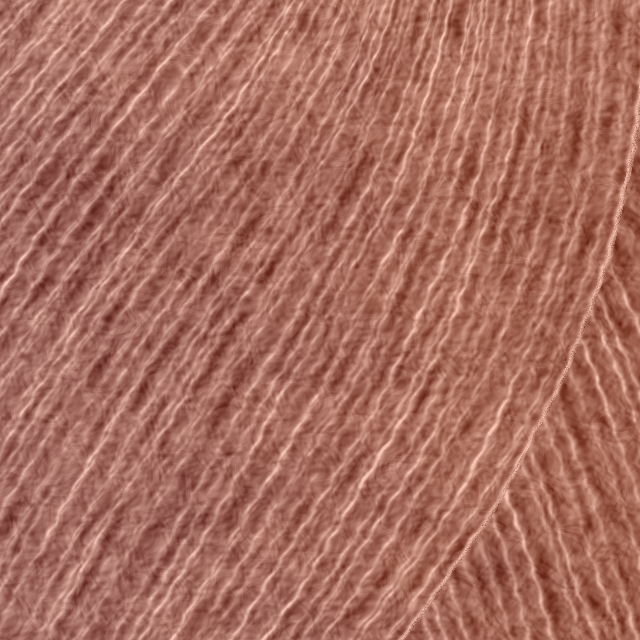
Reproduce this texture procedurally as a Shadertoy shader.

```glsl
// Fluffy mohair yarn: slanting twisted strands in a haze of fine curly fibres.

const vec3 SHADOW_COLOR = vec3(0.52, 0.285, 0.235);
const vec3 LIGHT_COLOR  = vec3(0.87, 0.67, 0.61);
const vec3 WARM_TINT    = vec3(0.020, 0.000, -0.025);
const vec3 COOL_TINT    = vec3(-0.010, -0.003, 0.016);
const float BASE_TONE   = 0.27;
const float FUZZ_GAIN   = 0.42;
const float HAIR_GAIN   = 0.20;
const float CORE_GAIN   = 0.80;
const float HALO_GAIN   = 0.26;
const float SHADE_DEPTH = 0.17;
const float GAP_DEPTH   = 0.34;
const float CORE_WIDTH  = 0.0034;
const float HALO_WIDTH  = 0.0105;
const float TWIST_PITCH = 0.042;
const float TWIST_SWING = 0.0020;
const float TAU = 6.2831853;

float hash(vec2 p) {
    vec3 q = fract(p.xyx * vec3(0.1031, 0.1030, 0.0973));
    q += dot(q, q.yzx + 33.33);
    return fract((q.x + q.y) * q.z);
}

float cornerSlope(vec2 cell, vec2 offset) {
    float a = TAU * hash(cell);
    return dot(vec2(cos(a), sin(a)), offset);
}

// Gradient noise, about -0.7 to 0.7
float noise(vec2 p) {
    vec2 i = floor(p), f = fract(p);
    vec2 w = f * f * f * (f * (f * 6.0 - 15.0) + 10.0);
    vec2 e = vec2(1.0, 0.0);
    return mix(mix(cornerSlope(i, f), cornerSlope(i + e.xy, f - e.xy), w.x),
               mix(cornerSlope(i + e.yx, f - e.yx), cornerSlope(i + e.xx, f - e.xx), w.x), w.y);
}

float bell(float x, float width) {
    x /= width;
    return exp(-x * x);
}

// Soft streaky fuzz (x) and sparse thin curly hairs (y) around a main angle
vec2 fibres(vec2 p, float mainAngle) {
    vec2 curl = vec2(noise(p * 21.0 + 3.0), noise(p * 21.0 + 41.0));
    vec2 sum = vec2(0.0);
    for (int i = 0; i < 6; i++) {
        float k = float(i);
        float a = mainAngle + (k - 2.5) * 0.42;
        vec2 q = p + curl * (0.006 + 0.003 * k);
        q = vec2(dot(q, vec2(cos(a), sin(a))), dot(q, vec2(-sin(a), cos(a))));
        float n = noise(q * vec2(32.0, 125.0) + 17.3 * k + 50.0);
        float patchy = smoothstep(0.0, 0.3, noise(q * vec2(19.0, 40.0) + 31.7 * k));
        sum += vec2(n, patchy * exp(-70.0 * n * n));
    }
    return sum * vec2(0.5, 0.4);
}

// Twisted yarns along q.y: bright core, soft halo, shade on the right side
vec3 strands(vec2 q, float spacing, float seed) {
    vec3 result = vec3(0.0);
    float home = floor(q.x / spacing);
    for (int i = -1; i <= 1; i++) {
        float id = home + float(i);
        float rnd = hash(vec2(id + 100.0, seed));
        float lane = id * 7.31 + seed * 13.7;
        float center = (id + 0.5 + 0.45 * (rnd - 0.5)) * spacing;
        center += 0.28 * spacing * noise(vec2(q.y * 3.5, lane));
        float phase = TAU * (q.y / TWIST_PITCH + rnd * 9.0) + 3.0 * noise(vec2(q.y * 8.0, lane + 3.0));
        float d = q.x - center - TWIST_SWING * sin(phase);
        float level = mix(0.35, 1.0, hash(vec2(seed, id + 37.0)));
        level *= clamp(0.85 + 0.9 * noise(vec2(q.y * 5.0, lane + 9.0)), 0.35, 1.2);
        float glint = 0.77 + 0.23 * cos(phase + 0.6);
        vec3 yarn = vec3(glint * bell(d, CORE_WIDTH), bell(d, HALO_WIDTH), bell(d - 0.012, 0.007));
        result = max(result, yarn * vec3(level, 0.35 + 0.65 * level, 0.4 + 0.6 * level));
    }
    return result;
}

void mainImage(out vec4 fragColor, in vec2 fragCoord) {
    vec2 p = fragCoord / iResolution.y;
    vec2 drift = p + 0.004 * vec2(noise(p * 8.0), noise(p * 8.0 + 20.0));

    // Curved fold on the right, with strands flowing parallel to it on its left
    float fold = drift.x - (0.625 + 0.78 * drift.y - 0.40 * drift.y * drift.y);
    float far = drift.x - (0.625 + 0.50 * drift.y + 0.15 * drift.y * drift.y);
    float across = mix(fold, far, smoothstep(0.0, 0.7, -fold));
    float under = smoothstep(-0.002, 0.006, fold);

    // Main strands, and the under layer fanning the other way
    vec3 yarn = strands(vec2(across, p.y), 0.048, 1.0);
    yarn = max(yarn, vec3(0.60, 0.85, 0.6) * strands(vec2(across, p.y), 0.034, 5.0));
    float lean = drift.x + 0.30 * drift.y + 0.12 * drift.y * drift.y;
    vec3 underYarn = 0.9 * strands(vec2(lean, p.y), 0.034, 8.0);
    underYarn *= 1.0 - smoothstep(0.50, 0.68, p.y);
    yarn = mix(yarn, underYarn, under);
    yarn.x *= 1.0 - 0.55 * smoothstep(0.72, 0.95, p.x) * smoothstep(0.5, 0.8, p.y);

    // Bright yarn running along the fold
    float ripple = 0.0014 * sin(TAU * p.y / TWIST_PITCH);
    float foldFade = 0.90 + 0.4 * noise(vec2(p.y * 9.0, 6.5));
    yarn.x = max(yarn.x, foldFade * bell(fold - ripple, 0.0045));

    // Dark openings stretched along the strands
    float along = mix(across, lean, under);
    float opening = smoothstep(-0.05, 0.38, noise(vec2(along * 38.0, p.y * 13.0) + 60.0));
    opening *= 1.0 - 0.9 * yarn.y;

    vec2 fluff = fibres(p, mix(1.0, 1.85, under));
    float mottle = noise(p * 5.0 + 11.0) + 0.5 * noise(p * 13.0 + 31.0);
    float tone = BASE_TONE + FUZZ_GAIN * fluff.x + HAIR_GAIN * (fluff.y - 0.18) + 0.14 * mottle;
    tone += HALO_GAIN * yarn.y + CORE_GAIN * yarn.x;
    tone += 0.09 * smoothstep(0.6, 1.0, p.y) - GAP_DEPTH * opening;
    tone -= SHADE_DEPTH * yarn.z * (1.0 - yarn.x);
    tone = clamp(tone, -0.35, 1.25);

    // Rosy at the lower left, apricot at the right
    float warmth = smoothstep(0.0, 0.9, p.x + 0.25 * (p.y - 0.5) + 0.25 * mottle);
    vec3 color = mix(SHADOW_COLOR, LIGHT_COLOR, tone);
    color += mix(COOL_TINT, WARM_TINT, warmth) * (1.0 - 0.5 * clamp(tone, 0.0, 1.0));
    fragColor = vec4(color, 1.0);
}
```
